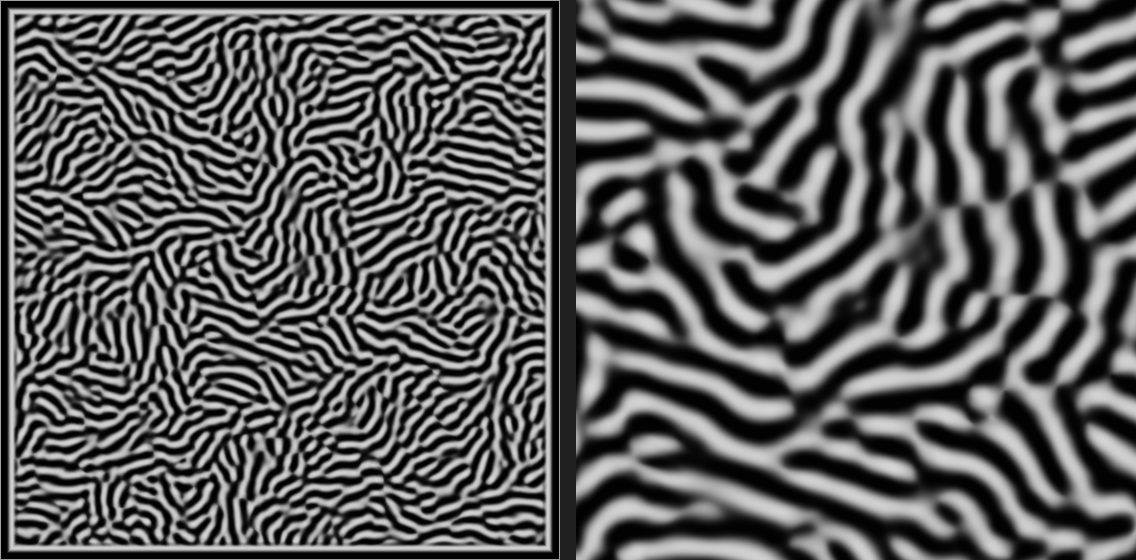
Left, the full canvas; right, a detail of the centre.
This pattern is drawn by a WebGL 2 fragment shader. Its source:

```glsl
#version 300 es
precision highp float;

uniform vec2 u_resolution;
out vec4 fragColor;

const float TAU = 6.28319;
const float WAVES = 40.0;       // stripe periods across the canvas
const float CELL_WAVES = 2.6;   // cell size in stripe periods
const float RING = 0.61 / CELL_WAVES;   // inhibitor ring, in cells
const float RADIUS = 1.0 - RING;        // wave packet radius, in cells
const int KERNELS_PER_CELL = 7;
const int RING_TAPS = 8;
const vec3 BLACK = vec3(0.006);
const vec3 SILVER = vec3(0.84);
const vec3 RIM = vec3(0.7);

vec4 hash(vec3 p) {
    vec4 h = fract(p.xyzx * vec4(0.1031, 0.1030, 0.0973, 0.1099));
    h += dot(h, h.wzxy + 33.33);
    return fract((h.xxyz + h.yzzw) * h.zywx);
}

float valueNoise(vec2 p, float seed) {
    vec2 cell = floor(p);
    vec2 t = smoothstep(0.0, 1.0, p - cell);
    float a = hash(vec3(cell, seed)).x;
    float b = hash(vec3(cell + vec2(1, 0), seed)).x;
    float c = hash(vec3(cell + vec2(0, 1), seed)).x;
    float d = hash(vec3(cell + vec2(1, 1), seed)).x;
    return mix(mix(a, b, t.x), mix(c, d, t.x), t.y);
}

// Local stripe direction, mostly level and leaning up to the right
float stripeAngle(vec2 p, float lean, float spread) {
    return lean + spread * (valueNoise(p, 91.0) - 0.5);
}

// Center tap first, then evenly spaced taps on the ring
vec2 tapOffset(int tap) {
    float turn = TAU * float(tap) / float(RING_TAPS);
    return tap == 0 ? vec2(0.0) : RING * vec2(cos(turn), sin(turn));
}

// Windowed plane wave with its quadrature: (cosine, sine * direction)
vec3 wavePacket(vec2 offset, vec2 across, float phaseShift) {
    float falloff = 1.0 - dot(offset, offset) / (RADIUS * RADIUS);
    if (falloff <= 0.0) return vec3(0.0);
    float phase = TAU * (CELL_WAVES * dot(offset, across) + phaseShift);
    return falloff * falloff * falloff * vec3(cos(phase), sin(phase) * across);
}

float evenContrast(vec3 field, float softness) {
    return field.x / sqrt(dot(field, field) + softness);
}

// Stripes of even contrast, with the ring average taken off to split blobs
float labyrinth(vec2 p, float angleJitter, float softness) {
    vec3 fields[RING_TAPS + 1];
    for (int tap = 0; tap <= RING_TAPS; tap++) fields[tap] = vec3(0.0);

    vec2 home = floor(p);
    for (int y = -1; y <= 1; y++) {
        for (int x = -1; x <= 1; x++) {
            vec2 cell = home + vec2(x, y);
            for (int i = 0; i < KERNELS_PER_CELL; i++) {
                vec4 rnd = hash(vec3(cell + 17.0, float(i) + 3.0));
                vec2 center = cell + rnd.xy;
                vec2 offset = p - center;
                if (dot(offset, offset) > 1.0) continue;
                float angle = stripeAngle(center * 0.65, 0.45, 3.8)
                    + angleJitter * (rnd.w - 0.5);
                vec2 across = vec2(-sin(angle), cos(angle));
                for (int tap = 0; tap <= RING_TAPS; tap++)
                    fields[tap] += wavePacket(offset + tapOffset(tap), across, rnd.z);
            }
        }
    }

    float ring = 0.0;
    for (int tap = 1; tap <= RING_TAPS; tap++) ring += evenContrast(fields[tap], softness);
    return 0.74 * (evenContrast(fields[0], softness) - ring / float(RING_TAPS));
}

// One light band that runs parallel to the canvas edge
float borderWave(float edge, float peak) {
    return cos(TAU * (max(edge, peak - 0.5 / WAVES) - peak) * WAVES);
}

void main() {
    vec2 uv = gl_FragCoord.xy / u_resolution;
    vec2 side = min(uv, 1.0 - uv);
    float edge = min(side.x, side.y);

    // Stripes merge into the border band
    float stripes = labyrinth(uv * WAVES / CELL_WAVES, 0.9, 0.1);
    float inside = smoothstep(0.021, 0.035, edge);
    float height = mix(borderWave(edge, 0.0215), stripes, inside);

    // Broad black lines and soft silver ridges
    vec3 color = mix(BLACK, SILVER, smoothstep(-0.94, 1.25, height));

    // Thin pale rim
    color = mix(RIM, color, smoothstep(0.0005, 0.0025, edge));
    fragColor = vec4(color, 1.0);
}
```
